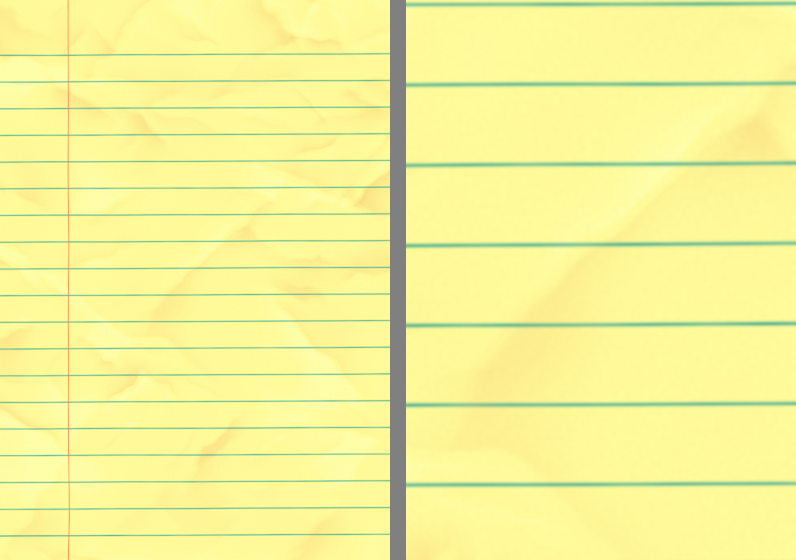
Left, the full canvas; right, a detail of the centre.
Write a Shadertoy shader that draws this texture.

```glsl
// Crumpled yellow legal paper: nineteen slightly tilted teal rules and a red margin.
// Creases are hashed one-sided folds scattered on jittered grids at three scales,
// bent by gradient noise; their summed shading tints the sheet.
#define RULE_COUNT 19.0
#define RULE_FIRST 0.0430
#define RULE_SPACING 0.04767
#define RULE_TILT 0.0045
#define RULE_SOFTNESS 0.0014
#define RULE_OPACITY 0.60
#define MARGIN_X 0.1220
#define MARGIN_SOFTNESS 0.0011
#define MARGIN_OPACITY 0.62
#define CREASE_STRENGTH 1.0
#define CREASE_CELL 0.27
#define GRAIN 0.010

const vec3 PAPER = vec3(1.0, 0.98, 0.60);
const vec3 LIT_PAPER = vec3(0.995, 0.995, 0.66);
const vec3 SHADED_PAPER = vec3(0.985, 0.90, 0.53);
const vec3 DEEP_FOLD = vec3(0.86, 0.77, 0.41);
const vec3 RULE_INK = vec3(0.16, 0.63, 0.57);
const vec3 MARGIN_INK = vec3(0.95, 0.45, 0.28);

vec2 hash2(vec2 p) {
    vec3 q = fract(p.xyx * vec3(0.1031, 0.1030, 0.0973));
    q += dot(q, q.yzx + 33.33);
    return fract((q.xx + q.yz) * q.zy);
}

float gradientDot(vec2 cell, vec2 offset) {
    return dot(hash2(cell + 57.0) * 2.0 - 1.0, offset);
}

// Gradient noise, roughly -0.7 to 0.7
float noise(vec2 p) {
    vec2 i = floor(p), f = p - i;
    vec2 u = f * f * f * (f * (f * 6.0 - 15.0) + 10.0);
    vec2 e = vec2(1.0, 0.0);
    return mix(mix(gradientDot(i, f), gradientDot(i + e, f - e), u.x),
               mix(gradientDot(i + e.yx, f - e.yx), gradientDot(i + 1.0, f - 1.0), u.x), u.y);
}

// One layer of folds: positive is shadow, negative is light; p is in cells
float creases(vec2 p, float seed, float edge) {
    vec2 home = floor(p);
    float bend = 0.18 * noise(p * 1.7 + seed) + 0.10 * noise(p * 5.0 - seed);
    float total = 0.0;
    for (int j = -1; j <= 1; j++)
    for (int i = -1; i <= 1; i++) {
        vec2 cell = home + vec2(i, j);
        vec2 place = hash2(cell + seed);
        vec2 traits = hash2(cell + seed + 19.7);
        // Most folds run on one of two shallow diagonals
        float angle = (place.x > 0.5 ? 0.6 : -0.5) + (traits.x - 0.5) * 0.8;
        vec2 axis = vec2(cos(angle), sin(angle));
        vec2 d = p - cell - 0.2 - 0.6 * place;
        float along = dot(d, axis);
        float across = dot(d, vec2(-axis.y, axis.x)) + bend;
        across *= traits.y > 0.4 ? -1.0 : 1.0;
        float reach = 1.0 - smoothstep(0.2, 0.6 + 0.3 * traits.x, abs(along));
        float falloff = exp(-abs(across) / (0.09 + 0.13 * place.y));
        float side = across > 0.0 ? 1.0 : -0.75;
        float depth = 0.25 + 0.75 * fract(traits.y * 7.3);
        total += side * smoothstep(0.0, edge, abs(across)) * falloff * reach * depth;
    }
    return total;
}

// Soft ink profile at distance d from the stroke centre
float stroke(float d, float softness, float pixel) {
    float width = max(softness, 0.6 * pixel);
    return exp(-d * d / (width * width)) * softness / width;
}

void mainImage(out vec4 fragColor, in vec2 fragCoord) {
    float pixel = 1.0 / iResolution.y;
    vec2 p = fragCoord * pixel;

    // Folds from broad facets down to short, sharp wrinkles
    float fold = 0.55 * noise(p * 4.0 + 3.1) + 0.35 * noise(p * 10.0);
    float cellSize = CREASE_CELL, weight = 0.8;
    for (int k = 0; k < 3; k++) {
        float seed = 11.3 + 23.0 * float(k);
        float patches = k == 0 ? 1.0 : smoothstep(-0.25, 0.3, noise(p * 3.5 + seed));
        fold += weight * patches * creases(p / cellSize + seed, seed, 0.03 + 0.02 * float(k));
        cellSize *= 0.58;
    }
    fold *= CREASE_STRENGTH;

    // Paper tint
    vec3 color = mix(PAPER, SHADED_PAPER, smoothstep(0.0, 0.8, fold));
    color = mix(color, LIT_PAPER, smoothstep(0.02, 0.38, -fold));
    color = mix(color, DEEP_FOLD, 0.6 * smoothstep(0.7, 1.4, fold));
    color += GRAIN * noise(p * 260.0);

    // Ruled lines, wavering a little with the folds
    float height = p.y - RULE_TILT * p.x - RULE_FIRST + 0.0008 * noise(p * 7.0);
    float row = clamp(floor(height / RULE_SPACING + 0.5), 0.0, RULE_COUNT - 1.0);
    float wear = 1.0 + 0.3 * noise(vec2(p.x * 28.0, row * 3.7 + 0.5));
    float rule = stroke(height - row * RULE_SPACING, RULE_SOFTNESS, pixel);
    color = mix(color, RULE_INK, rule * RULE_OPACITY * wear);

    // Margin line
    float sway = 0.0025 * noise(vec2(2.3, p.y * 6.0)) - 0.001 * (p.y - 0.5);
    float margin = stroke(p.x - MARGIN_X - sway, MARGIN_SOFTNESS, pixel);
    float fade = 1.0 + 0.3 * noise(vec2(0.4, p.y * 30.0));
    color = mix(color, MARGIN_INK, margin * MARGIN_OPACITY * fade);

    fragColor = vec4(clamp(color, 0.0, 1.0), 1.0);
}
```
